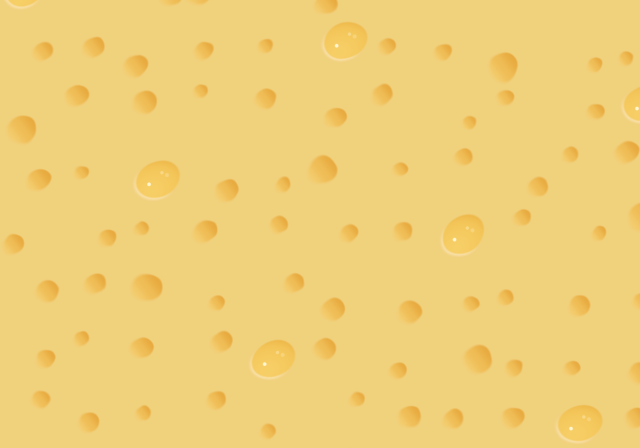
This texture is drawn by a WebGL 1 fragment shader. Its source:

```glsl
precision highp float;
// Pale cheese surface with scattered round holes.
// A jittered grid places lumpy tilted ellipses, each shaded from a dark upper
// right wall to a faded lower left; the few big ones get a pale lip and glints.

uniform vec2 u_resolution;

// Colours
const vec3 CHEESE     = vec3(0.943, 0.818, 0.488);
const vec3 HOLE_FADE  = vec3(0.952, 0.800, 0.430);
const vec3 HOLE_MID   = vec3(0.938, 0.742, 0.338);
const vec3 HOLE_DARK  = vec3(0.908, 0.668, 0.248);
const vec3 BIG_LIGHT  = vec3(0.970, 0.826, 0.425);
const vec3 BIG_MID    = vec3(0.958, 0.782, 0.358);
const vec3 BIG_DARK   = vec3(0.925, 0.705, 0.270);
const vec3 LIP        = vec3(0.980, 0.890, 0.690);
const vec3 GLINT      = vec3(1.000, 0.970, 0.840);

// Sizes, as shares of the canvas height
const float CELL       = 0.137;
const float BIG_R      = 0.0440;
const float MEDIUM_R   = 0.0320;
const float SMALL_MIN  = 0.0145;
const float SMALL_MAX  = 0.0265;
const float LIP_WIDTH  = 0.0065;
const float SOFTNESS   = 0.0012;

// Layout and shape
const float SIZE_CYCLE = 13.0;  // one big and one medium hole per cycle
const float JITTER     = 0.64;
const float BIG_JITTER = 0.42;
const float TILT       = 0.50;
const float LUMPINESS  = 0.20;
const vec2  SHADE_DIR  = vec2(0.80, 0.60);
const vec2  LIP_DIR    = vec2(-0.50, -0.866);

vec2 hash2(vec2 p) {
  vec3 q = fract(vec3(p.xyx) * vec3(0.1031, 0.1030, 0.0973));
  q += dot(q, q.yzx + 33.33);
  return fract((q.xx + q.yz) * q.zy);
}

float gradientDot(vec2 corner, vec2 offset) {
  float angle = 6.2832 * hash2(corner).x;
  return dot(vec2(cos(angle), sin(angle)), offset);
}

float gradientNoise(vec2 p) {
  vec2 i = floor(p), f = fract(p);
  vec2 w = f * f * f * (f * (f * 6.0 - 15.0) + 10.0);
  float low  = mix(gradientDot(i, f),
                   gradientDot(i + vec2(1.0, 0.0), f - vec2(1.0, 0.0)), w.x);
  float high = mix(gradientDot(i + vec2(0.0, 1.0), f - vec2(0.0, 1.0)),
                   gradientDot(i + 1.0, f - 1.0), w.x);
  return mix(low, high, w.y);
}

vec2 rotate(vec2 p, float a) {
  return vec2(cos(a) * p.x + sin(a) * p.y, cos(a) * p.y - sin(a) * p.x);
}

// Soft dot in units of the hole radius
float spot(vec2 p, vec2 centre, float radius) {
  return 1.0 - smoothstep(0.4 * radius, radius, length(p - centre));
}

// Three-stop ramp
vec3 ramp(vec3 a, vec3 b, vec3 c, float t) {
  return mix(mix(a, b, smoothstep(0.0, 0.5, t)), c, smoothstep(0.45, 1.0, t));
}

vec3 paintHole(vec3 colour, vec2 p, vec2 cell, float pixel) {
  // Size class, evenly spread over the grid
  float rank = floor(mod(cell.x + 5.0 * cell.y + 4.5, SIZE_CYCLE));
  bool big = rank < 0.5;
  bool medium = abs(rank - 3.0) < 0.5;
  vec2 place = hash2(cell + 17.0);
  vec2 trait = hash2(cell + 71.0);
  float radius = big ? BIG_R : medium ? MEDIUM_R : mix(SMALL_MIN, SMALL_MAX, trait.x);
  vec2 centre = (cell + 0.5 + (place - 0.5) * (big ? BIG_JITTER : JITTER)) * CELL;

  // Lumpy tilted outline
  vec2 v = (p - centre) / radius;
  float stretch = big ? 1.13 : medium ? 1.03 : 1.08;
  vec2 q = rotate(v, TILT + (trait.y - 0.5) * 0.5) / vec2(stretch, 1.0 / stretch);
  float lump = gradientNoise(v * 0.8 + cell * 7.3) * (big ? 0.3 : 1.0);
  float dist = (length(q) - 1.0 + LUMPINESS * lump) * radius;

  // Pale lip below the big holes
  if (big) {
    float facing = smoothstep(0.0, 1.0, dot(normalize(v + 1e-4), LIP_DIR));
    float lip = 1.0 - smoothstep(0.0, LIP_WIDTH * 1.5, dist);
    colour = mix(colour, LIP, 0.85 * lip * facing);
  }

  // Wall shading, with a softer edge on the faded side
  float t = clamp(0.5 + 0.5 * dot(v, SHADE_DIR), 0.0, 1.0);
  float soft = SOFTNESS + pixel * 0.7 + (big ? 0.0 : 0.10 * radius * (1.0 - t));
  float cover = 1.0 - smoothstep(-soft, soft, dist);
  vec3 wall = ramp(HOLE_FADE, HOLE_MID, HOLE_DARK, t);
  if (big) {
    float shade = 0.42 + 0.30 * dot(v, vec2(0.25, 0.97)) + 0.22 * (dot(q, q) - 0.5);
    wall = ramp(BIG_LIGHT, BIG_MID, BIG_DARK, clamp(shade, 0.0, 1.0));
    wall = mix(wall, GLINT, 0.95 * spot(v, vec2(-0.45, -0.27), 0.13));
    wall = mix(wall, GLINT, 0.35 * spot(v, vec2(0.20, 0.32), 0.12));
    wall = mix(wall, GLINT, 0.25 * spot(v, vec2(0.46, 0.20), 0.14));
  }
  return mix(colour, wall, cover);
}

void main() {
  vec2 p = gl_FragCoord.xy / u_resolution.y;
  vec2 home = floor(p / CELL);
  vec3 colour = CHEESE;
  for (int y = -1; y <= 1; y++)
    for (int x = -1; x <= 1; x++)
      colour = paintHole(colour, p, home + vec2(float(x), float(y)), 1.0 / u_resolution.y);
  gl_FragColor = vec4(colour, 1.0);
}
```
